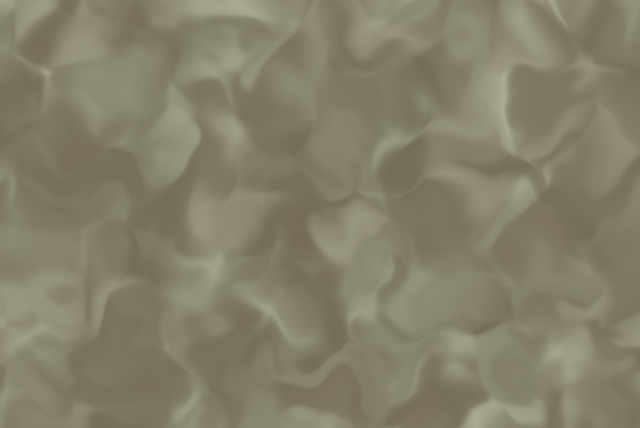
Reproduce this texture procedurally as a Shadertoy shader.

```glsl
vec3 hash3(vec2 cell) {
    vec3 q = fract(cell.xyx * vec3(0.1031, 0.1030, 0.0973));
    q += dot(q, q.yxz + 33.33);
    return fract((q.xxy + q.yzz) * q.zyx);
}

// Smooth cellular noise: random cell values blended by distance
vec3 softCells(vec2 p, float sharpness) {
    vec2 base = floor(p);
    vec2 local = p - base;
    vec3 total = vec3(0.0);
    float weightSum = 0.0;
    for (int y = -2; y <= 2; y++) {
        for (int x = -2; x <= 2; x++) {
            vec2 offset = vec2(x, y);
            vec2 cell = base + offset;
            vec2 d = offset + hash3(cell + 71.0).xy - local;
            float weight = exp(-sharpness * dot(d, d));
            total += weight * hash3(cell + 13.0);
            weightSum += weight;
        }
    }
    return total / weightSum - 0.5;
}

// Push the domain around so that blobs stretch and fold
vec2 warp(vec2 p, float frequency, float amount, float sharpness) {
    return p + amount * softCells(p * frequency + 40.0, sharpness).xy;
}

vec3 clayColor(float tone, float hue) {
    const vec3 olive = vec3(0.515, 0.496, 0.412);
    const vec3 paleShift = vec3(0.26, 0.30, 0.275);
    const vec3 pinkShift = vec3(0.012, -0.006, 0.006);
    return olive + paleShift * (tone + tone * tone) + pinkShift * hue;
}

void mainImage(out vec4 fragColor, in vec2 fragCoord) {
    const float cellsPerHeight = 10.5;
    vec2 p = fragCoord / iResolution.y * cellsPerHeight + 20.0;

    // Broad folds, then smaller curls
    vec2 folded = warp(p, 0.9, 1.5, 4.0);
    folded = warp(folded, 1.5, 0.6, 4.0);

    // Patches drift slowly, blobs carry the tone, wisps add detail
    float patches = softCells(p * 0.4 + 150.0, 4.0).x;
    vec3 blobs = softCells(folded, 4.5);
    float wisps = softCells(folded * 1.6 + 90.0, 4.0).x;
    float tone = 0.22 * patches + 0.6 * blobs.x + 0.4 * wisps;

    fragColor = vec4(clayColor(tone, blobs.z), 1.0);
}
```
